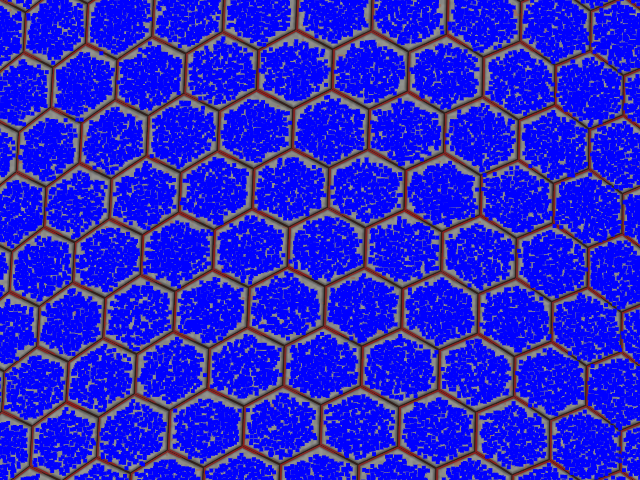
Reproduce this pattern procedurally as a WebGL 1 fragment shader.

```glsl
precision highp float;

uniform vec2 u_resolution;

float hash(vec2 p) {
  return fract(sin(dot(p, vec2(127.1, 311.7))) * 4375.85);
}

float noise(vec2 p) {
  vec2 i = floor(p), f = fract(p);
  f = f * f * (3.0 - 2.0 * f);
  return mix(mix(hash(i), hash(i + vec2(1, 0)), f.x),
             mix(hash(i + vec2(0, 1)), hash(i + vec2(1, 1)), f.x), f.y);
}

// Flatten the curved wall into a lattice with a hexagon pitch of one
vec2 unbend(vec2 uv) {
  vec2 c = uv - vec2(0.764, 0.609);
  float bend = c.x + 0.113;
  float lean = c.y * (0.03 - 0.04 * c.x);
  c.y += 0.13 * bend * bend;
  c.x -= lean;
  c.x += 0.17 * c.x * c.x * c.x;
  return c / vec2(0.1597, 0.1426);
}

// xy: offset from the nearest hexagon centre, zw: that centre
vec4 hexCell(vec2 p) {
  vec2 s = vec2(1.0, 1.7320508);
  vec2 a = mod(p + 0.5 * s, s) - 0.5 * s;
  vec2 b = mod(p, s) - 0.5 * s;
  vec2 local = dot(a, a) < dot(b, b) ? a : b;
  return vec4(local, p - local);
}

float edgeDistance(vec2 local) {
  vec2 q = abs(local);
  return 0.5 - max(q.x, dot(q, vec2(0.5, 0.8660254)));
}

// Chance of a blue chip: high inside, thin at the rim and upper corners
float chipDensity(vec2 uv) {
  vec4 cell = hexCell(unbend(uv));
  float rim = min(edgeDistance(cell.xy), 0.555 - length(cell.xy));
  rim -= 0.07 * max(cell.y, 0.0);
  rim += 0.03 * smoothstep(1.0, 1.3, uv.x);
  float fill = 0.66 + 0.1 * hash(floor(cell.zw * 2.0 + 0.5));
  return fill * smoothstep(0.02, 0.13, rim);
}

// Overlapping square chips, jittered on a fine grid
float chipCoverage(vec2 uv, float pixel) {
  vec2 base = floor(uv / 0.0054);
  float cover = 0.0;
  for (int j = -1; j <= 1; j++) {
    for (int i = -1; i <= 1; i++) {
      vec2 id = base + vec2(float(i), float(j));
      vec2 jitter = vec2(hash(id + 3.1), hash(id + 17.7));
      vec2 centre = (id + jitter) * 0.0054;
      vec2 d = abs(uv - centre);
      float square = clamp((0.0041 - max(d.x, d.y)) / pixel + 0.5, 0.0, 1.0);
      cover = max(cover, square * step(hash(id + 41.3), chipDensity(centre)));
    }
  }
  return cover;
}

void main() {
  vec2 uv = gl_FragCoord.xy / u_resolution.y;
  float pixel = 1.0 / u_resolution.y;
  float soft = 0.6 * pixel / 0.15;
  vec4 cell = hexCell(unbend(uv));
  float edge = edgeDistance(cell.xy);

  // Grey ground, shaded towards the seams
  float grain = noise(uv * 160.0);
  vec3 color = vec3(0.56, 0.56, 0.54) * (0.92 + 0.14 * grain);
  color *= mix(0.62, 1.0, smoothstep(0.012, 0.06, edge));

  // Rare rusty flecks
  float fleck = smoothstep(0.86, 0.94, noise(uv * 95.0 + 9.0));
  color = mix(color, vec3(0.65, 0.36, 0.25), 0.5 * fleck);

  // Worn red lip beside a dark seam
  float lit = smoothstep(-0.05, 0.05, dot(cell.xy, vec2(-0.9, 0.4)));
  float wear = 0.65 + 0.35 * noise(uv * 14.0);
  float lip = 1.0 - smoothstep(-soft, soft, edge - mix(0.01, 0.026, lit));
  color = mix(color, vec3(0.56, 0.11, 0.1), lip * wear);
  float seam = 1.0 - smoothstep(-soft, soft, edge - mix(0.014, 0.002, lit));
  color = mix(color, vec3(0.15, 0.12, 0.1), 0.9 * seam);

  color = mix(color, vec3(0.0, 0.0, 1.0), chipCoverage(uv, pixel));
  gl_FragColor = vec4(color, 1.0);
}
```
